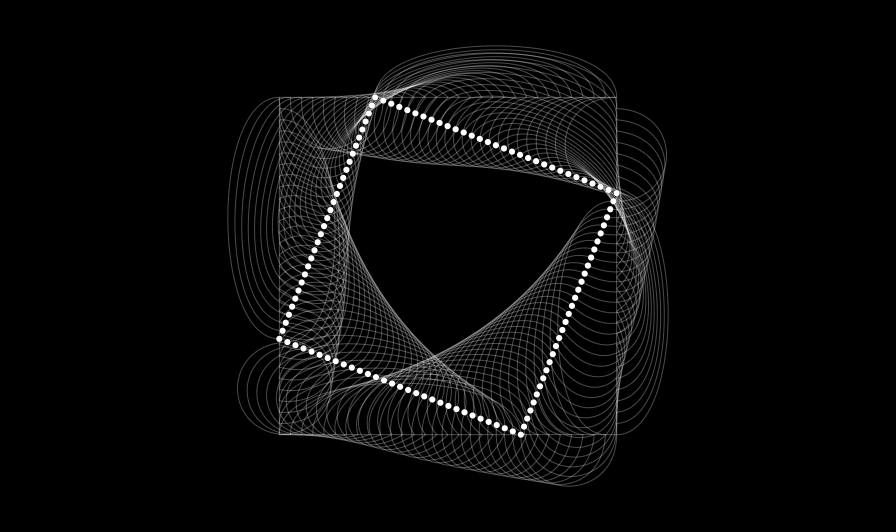
This background is drawn by a Shadertoy shader. Its source:

```glsl
// Thin white arches strung between an outer square and a tilted inner square,
// on black. Each bead of the inner square throws one short and one long arch
// to the outer square; every arch is a cubic curve in implicit form.

#define HALF_SIDE 0.317    // half the outer square, in canvas heights
#define TILT 0.284         // where inner corners sit along the outer sides
#define PER_SIDE 30        // beads on each inner side
#define ARCH_HEIGHT 0.0968 // height of every arch over its chord
#define LINE_WIDTH 0.00058
#define LINE_GLOW 0.95
#define BEAD_RADIUS 0.0058

const vec3 BACKGROUND = vec3(0.0);
const vec3 INK = vec3(1.0);

vec2 turnClockwise(vec2 v) { return vec2(v.y, -v.x); }

// Thin line coverage that keeps its weight when narrower than a pixel
float stroke(float dist, float pixel) {
    float reach = max(LINE_WIDTH, pixel);
    return LINE_GLOW * LINE_WIDTH / reach * clamp(1.0 - dist / reach, 0.0, 1.0);
}

// Arch from a to b, bulging to the left of the chord when side is +1.
// Along the chord: smoothstep(u); across it: 4 * height * u * (1 - u).
float arch(vec2 p, vec2 a, vec2 b, float side, float pixel) {
    vec2 chord = b - a;
    float len = length(chord);
    vec2 along = chord / len;
    vec2 across = side * vec2(-along.y, along.x);
    vec2 q = p - 0.5 * (a + b);
    float x = dot(q, along) / len;
    float y = dot(q, across);

    // w is (u - 1/2)^2, so that x^2 = w * (1.5 - 2w)^2 on the curve
    float w = 0.25 * (1.0 - y / ARCH_HEIGHT);
    float k = 1.5 - 2.0 * w;
    float value = x * x - w * k * k;
    vec2 slope = vec2(2.0 * x / len, k * (1.5 - 6.0 * w) * 0.25 / ARCH_HEIGHT);
    float dist = abs(value) / max(length(slope), 1e-4);
    return stroke(dist, pixel) * clamp(y / pixel + 0.5, 0.0, 1.0);
}

float squareOutline(vec2 p) {
    vec2 d = abs(p) - HALF_SIDE;
    return abs(length(max(d, 0.0)) + min(max(d.x, d.y), 0.0));
}

void mainImage(out vec4 fragColor, in vec2 fragCoord) {
    float pixel = 1.0 / iResolution.y;
    vec2 p = (fragCoord - 0.5 * iResolution.xy) * pixel;

    float light = stroke(squareOutline(p), pixel);
    float beads = 0.0;

    // Walk the sides clockwise from the lower left corner
    vec2 corner = vec2(-HALF_SIDE);
    for (int side = 0; side < 4; side++) {
        vec2 next = turnClockwise(corner);
        vec2 afterNext = turnClockwise(next);
        vec2 innerStart = mix(corner, next, TILT);
        vec2 innerEnd = mix(next, afterNext, TILT);

        for (int i = 0; i < PER_SIDE; i++) {
            float t = float(i) / float(PER_SIDE);
            vec2 bead = mix(innerStart, innerEnd, t);
            vec2 nearAnchor = mix(corner, next, t);
            vec2 farAnchor = mix(next, afterNext, t);

            // The bulge flips halfway round the square
            float bulge = side * PER_SIDE + i <= 2 * PER_SIDE ? 1.0 : -1.0;
            light += (1.0 - light) * arch(p, nearAnchor, bead, -bulge, pixel);
            light += (1.0 - light) * arch(p, bead, farAnchor, bulge, pixel);

            float beadEdge = (BEAD_RADIUS - length(p - bead)) / pixel;
            beads = max(beads, clamp(beadEdge + 0.5, 0.0, 1.0));
        }
        corner = next;
    }

    fragColor = vec4(mix(BACKGROUND, INK, max(light, beads)), 1.0);
}
```
